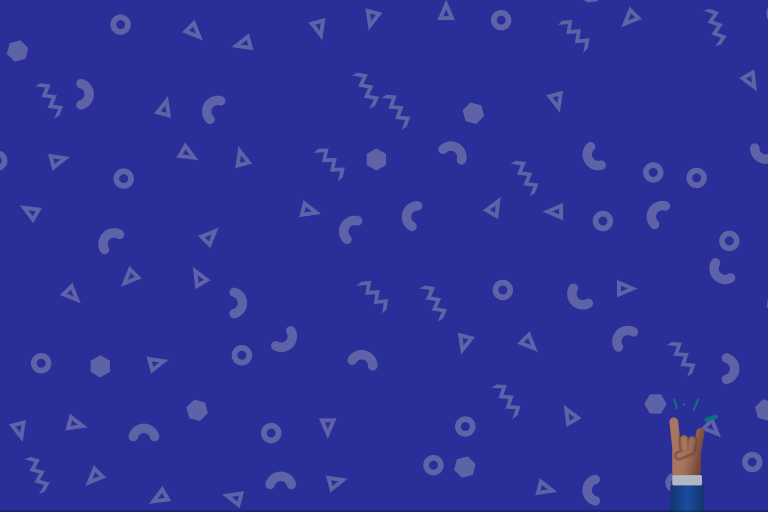
Write a WebGL 1 fragment shader that draws this pattern.

```glsl
precision highp float;
// Confetti of arcs, triangles, rings, hexagons and zigzags on deep blue, with
// a small raised hand in the lower right corner. Pieces sit on a jittered,
// staggered grid; every outline is a signed distance in canvas heights.
uniform vec2 u_resolution;

const vec3 GROUND = vec3(0.16, 0.18, 0.60);
const vec3 CONFETTI = vec3(0.37, 0.39, 0.66);
const vec3 SKIN_LIGHT = vec3(0.66, 0.46, 0.37);
const vec3 SKIN_SHADE = vec3(0.42, 0.25, 0.20);
const vec3 CUFF = vec3(0.70, 0.72, 0.76);
const vec3 SLEEVE = vec3(0.10, 0.30, 0.62);
const vec3 SPARK = vec3(0.04, 0.45, 0.50);
const float CELL = 0.125;
const float JITTER = 0.6;
const float DENSITY = 0.92;

float hash(vec2 id, float seed) {
  vec3 v = fract(vec3(id, seed) * vec3(0.1031, 0.1130, 0.0973));
  v += dot(v, v.yzx + 33.33);
  return fract((v.x + v.y) * v.z);
}

vec2 rotate(vec2 p, float a) {
  float c = cos(a), s = sin(a);
  return vec2(c * p.x - s * p.y, s * p.x + c * p.y);
}

float cover(float dist, float pixel) {
  return clamp(0.5 - dist / pixel, 0.0, 1.0);
}

// Distance functions
float arcShape(vec2 p, float radius, float halfWidth) {
  vec2 tip = vec2(0.966, 0.259);
  p = vec2(abs(p.x), p.y + radius * 0.6);
  float d = tip.y * p.x > tip.x * p.y ? length(p - tip * radius) : abs(length(p) - radius);
  return d - halfWidth;
}

float triangleOutline(vec2 p, float inradius, float stroke) {
  float d = max(-p.y, dot(vec2(abs(p.x), p.y), vec2(0.919, 0.394))) - inradius;
  return max(d, -d - stroke);
}

float ring(vec2 p, float radius, float halfWidth) {
  return abs(length(p) - radius) - halfWidth;
}

float hexagon(vec2 p, float apothem) {
  p = abs(p);
  return max(p.x, dot(p, vec2(0.5, 0.866))) - apothem;
}

float zigzag(vec2 p, float period, float amplitude, float halfWidth) {
  float wave = (abs(fract(p.y / period) - 0.5) * 4.0 - 1.0) * amplitude;
  float slope = 4.0 * amplitude / period;
  float d = abs(p.x - wave) / sqrt(1.0 + slope * slope) - halfWidth;
  return max(d, abs(p.y) - 1.5 * period);
}

float box(vec2 p, vec2 halfSize, float corner) {
  vec2 q = abs(p) - halfSize + corner;
  return length(max(q, 0.0)) + min(max(q.x, q.y), 0.0) - corner;
}

float capsule(vec2 p, vec2 a, vec2 b, float radius) {
  vec2 pa = p - a, ba = b - a;
  return length(pa - ba * clamp(dot(pa, ba) / dot(ba, ba), 0.0, 1.0)) - radius;
}

// One randomly chosen and turned piece
float piece(vec2 p, vec2 id) {
  float kind = hash(id, 3.0);
  float turn = hash(id, 4.0);
  vec2 q = rotate(p, floor(turn * 24.0) * 0.2618);
  if (kind < 0.27) return arcShape(q, 0.0215, 0.0092);
  if (kind < 0.58) return triangleOutline(q, 0.0113, 0.0076);
  if (kind < 0.76) return ring(q, 0.0143, 0.0056);
  if (kind < 0.91) return hexagon(q, 0.0188);
  return zigzag(rotate(p, -0.75 + 1.3 * turn * turn * turn), 0.0244, 0.0078, 0.0036);
}

float confetti(vec2 p) {
  float d = 1.0;
  vec2 g = p / CELL;
  for (int j = -1; j <= 1; j++) {
    float row = floor(g.y) + float(j);
    float shift = 0.5 * mod(row, 2.0);
    for (int i = -1; i <= 1; i++) {
      vec2 id = vec2(floor(g.x - shift) + float(i), row);
      vec2 offset = JITTER * (vec2(hash(id, 1.0), hash(id, 2.0)) - 0.5);
      vec2 center = (id + 0.5 + offset + vec2(shift, 0.0)) * CELL;
      if (hash(id, 5.0) < DENSITY) d = min(d, piece(p - center, id));
    }
  }
  return d;
}

// Hand with sleeve and sparks, about two units tall
vec3 drawHand(vec3 color, vec2 q, float pixel) {
  float fingers = min(capsule(q, vec2(-0.26, 1.76), vec2(-0.20, 1.2), 0.085),
                      capsule(q, vec2(0.26, 1.56), vec2(0.19, 1.15), 0.08));
  float curled = min(capsule(q, vec2(-0.06, 1.42), vec2(-0.05, 1.25), 0.085),
                     capsule(q, vec2(0.10, 1.40), vec2(0.08, 1.25), 0.085));
  float palm = box(q - vec2(-0.01, 1.02), vec2(0.28, 0.36), 0.14);
  float thumb = capsule(q, vec2(-0.16, 1.1), vec2(0.08, 1.2), 0.07);
  vec3 skin = mix(SKIN_LIGHT, SKIN_SHADE, smoothstep(-0.1, 0.4, q.x - 0.2 * (q.y - 1.1)));
  skin = mix(skin, SKIN_SHADE, 0.6 * smoothstep(0.05, 0.0, abs(min(curled, thumb))));
  float sparks = min(capsule(q, vec2(-0.25, 2.2), vec2(-0.20, 2.03), 0.02),
                     capsule(q, vec2(0.22, 2.2), vec2(0.13, 2.0), 0.02));
  sparks = min(sparks, capsule(q, vec2(0.38, 1.80), vec2(0.56, 1.86), 0.04));
  sparks = min(sparks, length(q - vec2(-0.06, 2.1)) - 0.025);
  color = mix(color, SPARK, cover(sparks, pixel));
  color = mix(color, skin, cover(min(min(fingers, curled), min(palm, thumb)), pixel));
  vec3 cloth = SLEEVE * (1.0 - 0.9 * abs(q.x));
  color = mix(color, cloth, cover(box(q - vec2(0.0, 0.23), vec2(0.33, 0.3), 0.04), pixel));
  return mix(color, CUFF, cover(box(q - vec2(0.0, 0.62), vec2(0.29, 0.1), 0.03), pixel));
}

void main() {
  float pixel = 1.0 / u_resolution.y;
  vec2 p = gl_FragCoord.xy * pixel;
  float aspect = u_resolution.x * pixel;
  vec3 color = mix(GROUND, CONFETTI, cover(confetti(p), pixel));
  color = drawHand(color, (p - vec2(aspect - 0.158, 0.0)) * 10.0, pixel * 10.0);
  color *= 1.0 - 0.2 * cover(p.y - 0.004, pixel);
  gl_FragColor = vec4(color, 1.0);
}
```
